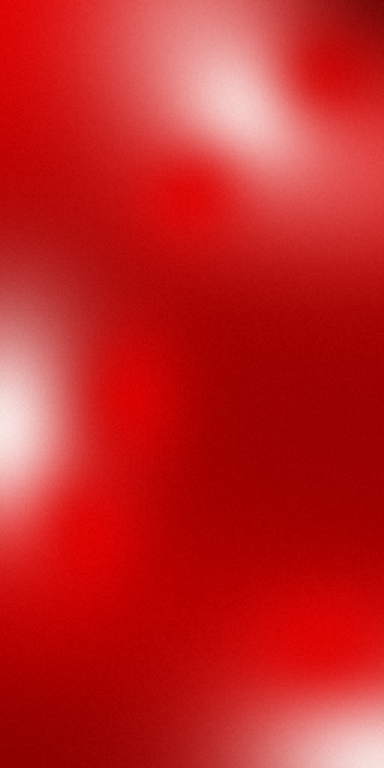
This background is drawn by a Shadertoy shader. Its source:

```glsl
// Soft red backdrop with three blurred white lights and a fine grain.
// Gaussian lobes build two fields, heat (dark to bright red) and light
// (red to white); bright red embers cut into the rims of the lights.

float glow(vec2 p, vec2 centre, vec2 radius) {
    vec2 d = (p - centre) / radius;
    return exp(-0.5 * dot(d, d));
}

float screen(float a, float b) {
    return 1.0 - (1.0 - a) * (1.0 - b);
}

float hash(vec2 cell) {
    vec3 q = fract(cell.xyx * 0.1031);
    q += dot(q, q.yzx + 33.33);
    return fract((q.x + q.y) * q.z);
}

// Centre and radii of each ember
const vec4 EMBERS[5] = vec4[5](
    vec4(0.495, 1.49, 0.11, 0.10),
    vec4(0.86, 1.82, 0.10, 0.10),
    vec4(0.34, 0.96, 0.10, 0.14),
    vec4(0.235, 0.61, 0.09, 0.11),
    vec4(0.84, 0.33, 0.15, 0.10));

void mainImage(out vec4 fragColor, in vec2 fragCoord) {
    vec2 p = fragCoord / iResolution.xy * vec2(1.0, 2.0);

    // Broad areas of brighter red
    float heat = 0.97 * glow(p, vec2(0.05, 2.05), vec2(0.45, 0.40));
    heat = screen(heat, 0.75 * glow(p, vec2(0.65, 1.72), vec2(0.22, 0.22)));
    heat = screen(heat, 0.85 * glow(p, vec2(1.0, 1.60), vec2(0.32, 0.22)));
    heat = screen(heat, 0.90 * glow(p, vec2(0.06, 0.70), vec2(0.19, 0.24)));
    heat = screen(heat, 0.35 * glow(p, vec2(0.20, 0.45), vec2(0.35, 0.18)));
    heat = screen(heat, 0.88 * glow(p, vec2(0.92, 0.20), vec2(0.30, 0.20)));

    // Upper light: core with one lobe rising and one trailing right
    float light = 0.55 * glow(p, vec2(0.65, 1.70), vec2(0.13, 0.13));
    light += 0.48 * glow(p, vec2(0.50, 1.92), vec2(0.20, 0.22));
    light += 0.28 * glow(p, vec2(0.90, 1.55), vec2(0.28, 0.17));

    // Left light with a dusky lobe above, then the lower right corner
    light += 0.86 * glow(p, vec2(0.0, 0.86), vec2(0.15, 0.17));
    light += 0.27 * glow(p, vec2(0.0, 1.12), vec2(0.18, 0.17));
    light += 0.93 * glow(p, vec2(1.0, 0.0), vec2(0.25, 0.17));

    // Embers add heat and remove white
    for (int i = 0; i < 5; i++) {
        float ember = 0.85 * glow(p, EMBERS[i].xy, EMBERS[i].zw);
        heat = screen(heat, ember);
        light *= 1.0 - ember;
    }

    // Dark corners
    float red = mix(0.605, 0.88, heat);
    red -= 0.26 * glow(p, vec2(1.0, 2.02), vec2(0.18, 0.16));
    red -= 0.06 * glow(p, vec2(0.0, 0.0), vec2(0.30, 0.20));

    vec3 colour = mix(vec3(red, 0.0, 0.0), vec3(0.98, 0.94, 0.93), min(light, 1.0));

    // Fine grain
    colour += 0.025 * (hash(floor(p * 256.0)) - 0.5);
    fragColor = vec4(clamp(colour, 0.0, 1.0), 1.0);
}
```
